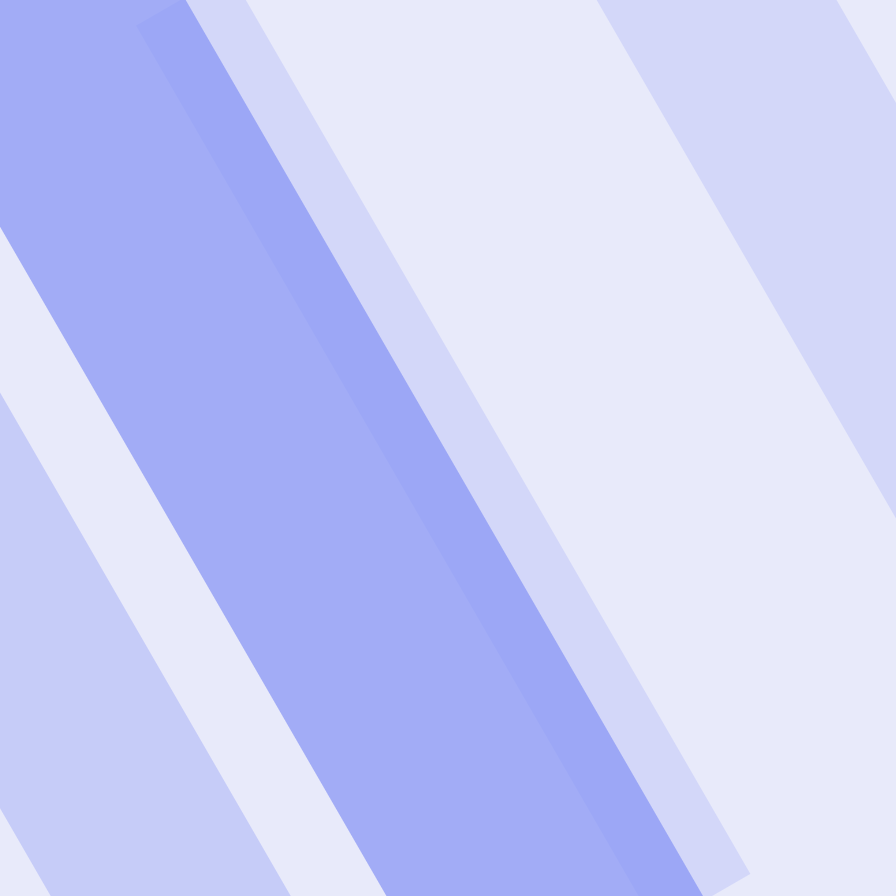
This background is drawn by a Shadertoy shader. Its source:

```glsl
// Translucent periwinkle bands slanting down across a pale lavender ground.

const vec3 GROUND = vec3(0.910, 0.917, 0.982);
const vec3 INK = vec3(0.525, 0.580, 0.960);
const float SLANT = radians(30.0);

// Smooth coverage of the interval from lo to hi, softened over one pixel.
float span(float pos, float lo, float hi, float pixel) {
    float inside = min(pos - lo, hi - pos);
    return clamp(inside / pixel + 0.5, 0.0, 1.0);
}

// Lays a thin wash of ink over a base colour.
vec3 wash(vec3 base, float coverage, float opacity) {
    return mix(base, INK, coverage * opacity);
}

void mainImage(out vec4 fragColor, in vec2 fragCoord) {
    float pixel = 1.0 / iResolution.y;
    vec2 uv = fragCoord * pixel;

    // Slanted axes: across the bands, and down along them from the top left.
    vec2 normal = vec2(cos(SLANT), sin(SLANT));
    float across = dot(uv, normal);
    float along = dot(vec2(uv.x, 1.0 - uv.y), normal.yx);

    // Long bands that run past the canvas.
    vec3 color = GROUND;
    color = wash(color, span(across, 0.0490, 0.2810, pixel), 0.350);
    color = wash(color, span(across, 0.3735, 0.6795, pixel), 0.715);
    color = wash(color, span(across, 1.0767, 1.3086, pixel), 0.215);

    // Narrow strip with square ends, overlapping the widest band.
    float strip = span(across, 0.6172, 0.7376, pixel)
                * span(along, 0.1007, 1.2634, pixel);
    color = wash(color, strip, 0.215);

    fragColor = vec4(color, 1.0);
}
```
